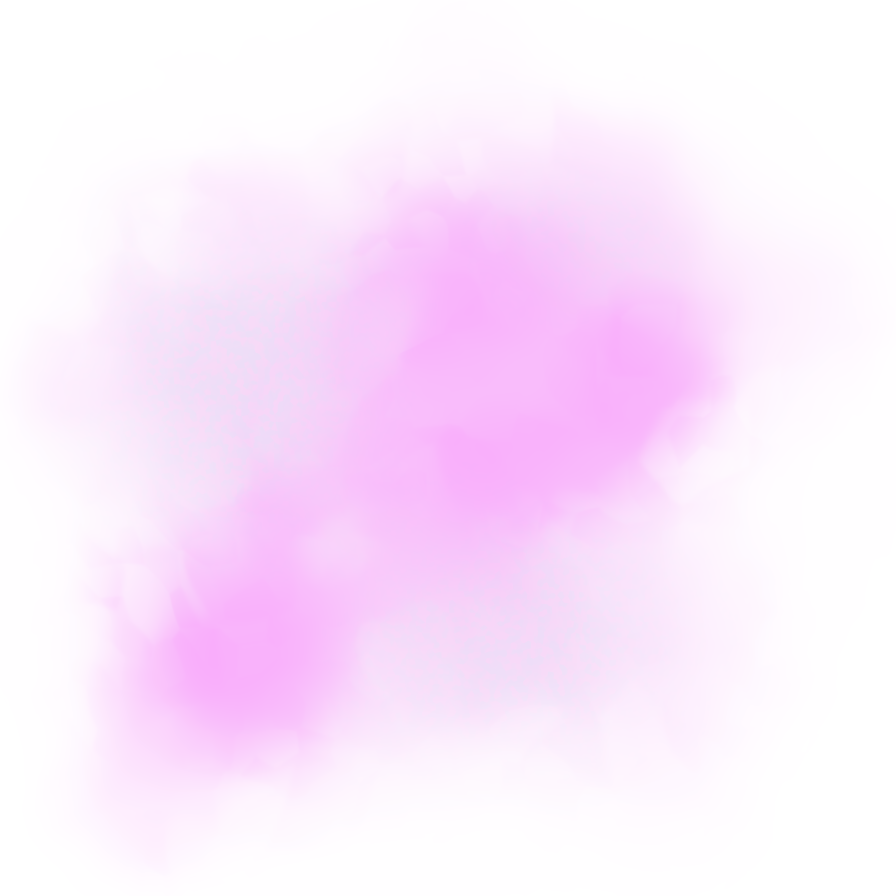
A three.js fragment shader for this background:

```glsl
// A soft orchid watercolour stain on white paper: faint haze, pale veil, rich cores.
// Each layer is a union of soft rotated ellipses, bent by layered sines and
// mottled with smooth cellular noise; fine cells give the bluish pigment grain.

#define WARP 0.013
#define FRAY 0.045
#define MOTTLE 0.20
#define GRAIN_SCALE 170.0
#define GRAIN_AMOUNT 0.55
#define PAPER vec3(1.0, 1.0, 1.0)
#define HAZE_PINK vec3(0.99, 0.87, 0.995)
#define VEIL_PINK vec3(0.975, 0.825, 0.98)
#define GRAIN_BLUE vec3(0.89, 0.865, 0.965)
#define GRAIN_ROSE vec3(0.975, 0.83, 0.965)
#define ORCHID vec3(0.975, 0.665, 0.985)

varying vec2 vUv;

vec3 hash3(vec2 p) {
  vec3 q = fract(vec3(p.xyx) * vec3(0.1031, 0.1030, 0.0973));
  q += dot(q, q.yxz + 33.33);
  return fract((q.xxy + q.yzz) * q.zyx);
}

// Cellular noise: each cell has a random tone, blended near its borders.
float cellTone(vec2 p, float sharpness) {
  vec2 cell = floor(p);
  float total = 0.0;
  float weights = 0.0;
  for (int j = -1; j <= 1; j++) {
    for (int i = -1; i <= 1; i++) {
      vec2 id = cell + vec2(float(i), float(j));
      vec3 h = hash3(id + 71.0);
      vec2 d = id + h.xy - p;
      float w = exp(-sharpness * dot(d, d));
      total += w * h.z;
      weights += w;
    }
  }
  return total / weights;
}

vec2 sineWarp(vec2 p) {
  vec2 shift = vec2(0.0);
  float amp = 1.0;
  float freq = 13.0;
  for (int i = 0; i < 4; i++) {
    shift += amp * sin(freq * p.yx + vec2(1.7, 4.1) * float(i + 1) + shift.yx);
    p = mat2(0.8, 0.6, -0.6, 0.8) * p;
    freq *= 1.9;
    amp *= 0.55;
  }
  return shift;
}

// Soft ellipse with a flat middle, 0 to 1.
float wash(vec2 p, vec2 centre, vec2 radius, float angle) {
  float c = cos(angle);
  float s = sin(angle);
  vec2 d = mat2(c, -s, s, c) * (p - centre) / radius;
  float q = dot(d, d);
  return exp(-q * sqrt(q));
}

// Adds one wash of a given strength to the coverage so far.
void lay(inout float cover, float strength, float shape) {
  cover = 1.0 - (1.0 - cover) * (1.0 - strength * shape);
}

void main() {
  // Broad bends and ragged brush edges
  vec2 bent = vUv + WARP * sineWarp(vUv);
  float patches = cellTone(bent * 13.0, 14.0);
  float flecks = cellTone(bent * 31.0 + 9.0, 16.0);
  float tone = 0.65 * patches + 0.35 * flecks - 0.5;
  vec2 p = bent + FRAY * tone * vec2(0.7, -0.7);

  // Outer haze
  float haze = 0.0;
  lay(haze, 0.13, wash(p, vec2(0.48, 0.50), vec2(0.43, 0.39), 0.5));
  lay(haze, 0.08, wash(p, vec2(0.53, 0.90), vec2(0.09, 0.08), 0.0));
  lay(haze, 0.28, wash(p, vec2(0.86, 0.645), vec2(0.10, 0.11), 0.0));
  lay(haze, 0.55, wash(p, vec2(0.17, 0.115), vec2(0.09, 0.085), 0.3));
  lay(haze, 0.30, wash(p, vec2(0.11, 0.59), vec2(0.06, 0.09), -0.5));
  lay(haze, 0.25, wash(p, vec2(0.75, 0.25), vec2(0.10, 0.17), 0.0));
  lay(haze, 0.45, wash(p, vec2(0.66, 0.81), vec2(0.11, 0.08), 0.2));
  lay(haze, 0.40, wash(p, vec2(0.27, 0.78), vec2(0.08, 0.06), 0.3));

  // Pale veil
  float veil = 0.0;
  lay(veil, 0.85, wash(p, vec2(0.275, 0.59), vec2(0.165, 0.18), -0.2));
  lay(veil, 0.88, wash(p, vec2(0.55, 0.69), vec2(0.22, 0.14), 0.15));
  lay(veil, 0.85, wash(p, vec2(0.69, 0.59), vec2(0.13, 0.15), 0.0));
  lay(veil, 0.85, wash(p, vec2(0.54, 0.30), vec2(0.215, 0.155), 0.1));
  lay(veil, 0.85, wash(p, vec2(0.25, 0.27), vec2(0.14, 0.14), 0.4));
  lay(veil, 0.85, wash(p, vec2(0.48, 0.48), vec2(0.22, 0.16), 0.5));

  // Rich cores
  float core = 0.0;
  lay(core, 0.88, wash(p, vec2(0.26, 0.285), vec2(0.13, 0.105), 0.5));
  lay(core, 0.40, wash(p, vec2(0.31, 0.42), vec2(0.055, 0.08), 0.3));
  lay(core, 0.68, wash(p, vec2(0.50, 0.67), vec2(0.13, 0.10), 0.2));
  lay(core, 0.78, wash(p, vec2(0.715, 0.575), vec2(0.09, 0.08), 0.4));
  lay(core, 0.65, wash(p, vec2(0.585, 0.475), vec2(0.11, 0.065), 0.4));
  lay(core, 0.55, wash(p, vec2(0.53, 0.51), vec2(0.23, 0.15), 0.65));

  // Lifted pigment spots
  core *= 1.0 - 0.60 * wash(p, vec2(0.375, 0.395), vec2(0.045, 0.028), 0.2);
  core *= 1.0 - 0.40 * wash(p, vec2(0.43, 0.635), vec2(0.04, 0.045), 0.0);
  core = clamp(core * (1.0 + MOTTLE * tone), 0.0, 1.0);

  // Granulated zones at the left and lower right
  float grainZone = 0.0;
  lay(grainZone, 1.0, wash(p, vec2(0.25, 0.59), vec2(0.17, 0.19), -0.2));
  lay(grainZone, 0.9, wash(p, vec2(0.59, 0.285), vec2(0.20, 0.14), 0.3));
  lay(grainZone, 0.5, wash(p, vec2(0.63, 0.74), vec2(0.11, 0.09), 0.0));
  float speck = smoothstep(0.1, 0.9, cellTone(vUv * GRAIN_SCALE, 9.0));
  vec3 grain = mix(GRAIN_ROSE, GRAIN_BLUE, 0.42 + GRAIN_AMOUNT * (speck - 0.5));

  vec3 color = mix(PAPER, HAZE_PINK, haze);
  color = mix(color, mix(VEIL_PINK, grain, grainZone), veil);
  color = mix(color, ORCHID, core);
  gl_FragColor = vec4(color, 1.0);
}
```
